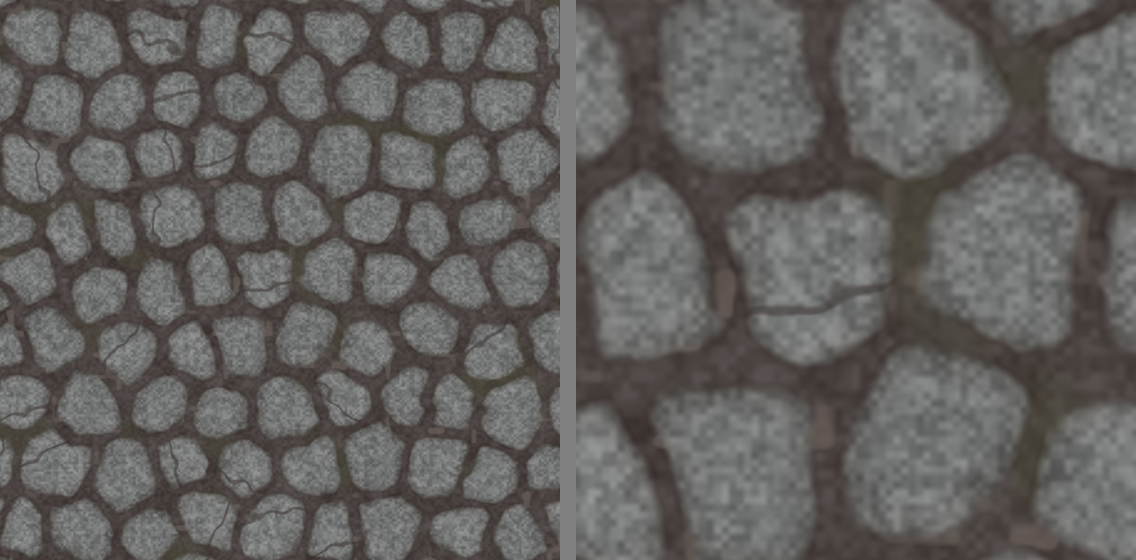
Left: the whole. Right: its middle third, enlarged.
Write a Shadertoy shader that draws this texture.

```glsl
// Rounded grey cobblestones set in dark brown, gritty earth joints.

const float STONES_PER_SIDE = 9.1;
const float JITTER = 0.54;
const float CORNER_SHARPNESS = 14.0;
const float JOINT_HALF_WIDTH = 0.08;

const vec3 STONE_CENTER = vec3(0.462, 0.468, 0.466);
const vec3 STONE_RIM = vec3(0.405, 0.405, 0.395);
const vec3 EARTH_LIGHT = vec3(0.325, 0.295, 0.287);
const vec3 EARTH_DARK = vec3(0.215, 0.180, 0.170);
const vec3 PEBBLE = vec3(0.43, 0.39, 0.37);
const vec3 MOSS = vec3(0.27, 0.28, 0.19);

float hash(vec2 p) {
    return fract(sin(dot(p, vec2(127.1, 311.7))) * 43758.5453);
}

float noise(vec2 p) {
    vec2 i = floor(p);
    vec2 f = fract(p);
    f = f * f * (3.0 - 2.0 * f);
    float low = mix(hash(i), hash(i + vec2(1.0, 0.0)), f.x);
    float high = mix(hash(i + vec2(0.0, 1.0)), hash(i + vec2(1.0, 1.0)), f.x);
    return mix(low, high, f.y);
}

// Two octaves, centred on zero
float grit(vec2 p) {
    return 0.6 * noise(p) + 0.4 * noise(p * 0.47 + 31.7) - 0.5;
}

// Jittered stone centre; alternate rows are staggered
vec2 stoneSite(vec2 cell, float jitter) {
    vec2 offset = vec2(hash(cell), hash(cell + 57.3)) - 0.5;
    float stagger = 0.5 * mod(cell.y, 2.0);
    return cell + 0.5 + vec2(stagger, 0.0) + jitter * offset;
}

// Returns: rounded distance to the joint line, offset from centre, stone id
vec4 cobble(vec2 p, float jitter, float sharpness) {
    vec2 base = floor(p);
    vec2 nearest = vec2(0.0);
    float best = 1e3;
    float id = 0.0;
    for (int y = -2; y <= 2; y++) {
        for (int x = -2; x <= 2; x++) {
            vec2 cell = base + vec2(x, y);
            vec2 toSite = stoneSite(cell, jitter) - p;
            float d = dot(toSite, toSite);
            if (d < best) {
                best = d;
                nearest = toSite;
                id = hash(cell + 13.9);
            }
        }
    }
    // Soft minimum over all bisectors rounds the corners
    float sum = 0.0;
    for (int y = -2; y <= 2; y++) {
        for (int x = -2; x <= 2; x++) {
            vec2 toSite = stoneSite(base + vec2(x, y), jitter) - p;
            vec2 gap = toSite - nearest;
            if (dot(gap, gap) > 1e-4) {
                float d = dot(0.5 * (toSite + nearest), normalize(gap));
                sum += exp(-sharpness * d);
            }
        }
    }
    return vec4(-log(sum) / sharpness, -nearest, id);
}

// Wavering dark split across a few of the stones
float crack(vec2 p, vec2 local, float id) {
    float angle = 40.0 * id;
    float bend = 0.16 * (noise(p * 5.0) - 0.5);
    float side = id > 0.87 ? 0.20 : -0.22;
    float d = abs(dot(local, vec2(cos(angle), sin(angle))) + bend - side);
    return step(0.74, id) * (1.0 - smoothstep(0.01, 0.045, d));
}

vec3 earthColor(vec2 uv, float edge) {
    float patches = noise(uv * 34.0) - 0.5;
    float crevice = smoothstep(0.02, 0.075, edge);
    float tone = 0.68 + 0.5 * patches + 1.0 * grit(uv * 190.0) - 0.28 * crevice;
    vec3 color = mix(EARTH_DARK, EARTH_LIGHT, clamp(tone, 0.0, 1.15));
    color = mix(color, MOSS, 0.4 * smoothstep(0.72, 0.9, noise(uv * 13.0 + 8.0)));
    float pebbles = smoothstep(0.82, 0.94, noise(uv * 52.0 + 19.0));
    return mix(color, PEBBLE, 0.6 * pebbles);
}

vec3 stoneColor(vec2 uv, float edge, float id) {
    float dome = smoothstep(JOINT_HALF_WIDTH, JOINT_HALF_WIDTH + 0.15, edge);
    vec3 color = mix(STONE_RIM, STONE_CENTER, dome);
    color += 0.03 * (id - 0.5) + 0.04 * (noise(uv * 45.0) - 0.5);
    return color + 0.24 * grit(uv * 225.0);
}

void mainImage(out vec4 fragColor, in vec2 fragCoord) {
    vec2 uv = fragCoord / iResolution.y;

    // Uneven outlines
    vec2 p = uv * STONES_PER_SIDE;
    vec2 wobble = vec2(noise(p * 2.6), noise(p * 2.6 + 41.0)) - 0.5;
    vec2 chips = vec2(noise(p * 7.0 + 9.0), noise(p * 7.0 + 73.0)) - 0.5;
    vec4 stone = cobble(p + 0.15 * wobble + 0.06 * chips, JITTER, CORNER_SHARPNESS);

    // Joint width varies from stone to stone
    float edge = stone.x - 0.035 * (fract(stone.w * 7.3) - 0.5);
    float mask = smoothstep(JOINT_HALF_WIDTH - 0.04, JOINT_HALF_WIDTH + 0.045, edge);

    vec3 top = stoneColor(uv, edge, stone.w);
    top = mix(top, EARTH_DARK, 0.5 * crack(p, stone.yz, stone.w));
    fragColor = vec4(mix(earthColor(uv, edge), top, mask), 1.0);
}
```
